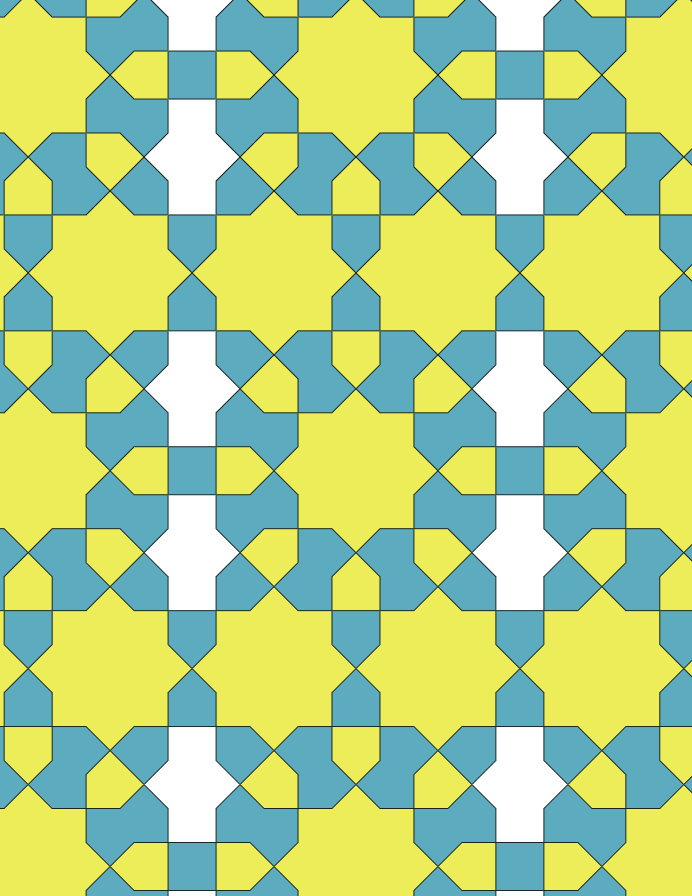
A Shadertoy shader for this pattern:

```glsl
// Eight-pointed star tiling: yellow stars and shields, white crosses, blue ground.
// Each repeat is folded by mirror symmetry to one quarter, where a few distance
// functions made of straight and 45-degree edges give the fills and thin outlines.

const vec3 YELLOW = vec3(0.93, 0.93, 0.35);
const vec3 BLUE   = vec3(0.36, 0.67, 0.75);
const vec3 WHITE  = vec3(1.0);
const vec3 INK    = vec3(0.04, 0.07, 0.05);

// Lengths are fractions of the canvas height.
const float SIDE = 0.06468;                 // half side of a star's square
const float LINE_WIDTH = 0.0010;
const vec2  STAR_CENTER = vec2(0.3973, 0.4746);

const float SQRT_HALF = 0.70711;
const float TIP  = SIDE / SQRT_HALF;        // star centre to star tip
const float BAND = TIP - SIDE;              // half width of shields and crosses
const vec2  HALF_PERIOD = vec2(2.0 * TIP, TIP + 2.0 * SIDE);

float squareDist(vec2 p, float halfSide) {
    p = abs(p);
    return max(p.x, p.y) - halfSide;
}

float diamondDist(vec2 p, float tip) {
    p = abs(p);
    return (p.x + p.y - tip) * SQRT_HALF;
}

float starDist(vec2 p) {
    return min(squareDist(p, SIDE), diamondDist(p, TIP));
}

// Shield pointing at the star tip on the x axis.
float axialShieldDist(vec2 p) {
    float body = max(p.x - TIP - SIDE, p.y - BAND);
    return max(body, (p.y - p.x + TIP) * SQRT_HALF);
}

// Shield whose square corner rests on the corner of the star.
float cornerShieldDist(vec2 p) {
    float corner = SIDE - min(p.x, p.y);
    float roof = (p.x + p.y - HALF_PERIOD.y) * SQRT_HALF;
    float flanks = (abs(p.x - p.y) - 2.0 * SIDE + TIP) * SQRT_HALF;
    return max(corner, max(roof, flanks));
}

// Upright bar with a pointed bulge on each side.
float crossDist(vec2 p) {
    p = abs(p);
    float bar = max(p.x - BAND, p.y - SIDE);
    return min(bar, diamondDist(p, 2.0 * BAND));
}

float fillCoverage(float d, float pixel) {
    return clamp(0.5 - d / pixel, 0.0, 1.0);
}

// Keeps the right weight when the line is thinner than a pixel.
float lineCoverage(float d, float pixel) {
    float overlap = (0.5 * LINE_WIDTH - abs(d)) / pixel + 0.5;
    return clamp(overlap, 0.0, min(1.0, LINE_WIDTH / pixel));
}

void mainImage(out vec4 fragColor, in vec2 fragCoord) {
    float pixel = 1.0 / iResolution.y;
    vec2 p = fragCoord * pixel - STAR_CENTER;

    // Fold the plane into one quarter of a repeat.
    p = abs(mod(p + HALF_PERIOD, 2.0 * HALF_PERIOD) - HALF_PERIOD);

    // Yellow parts: both star rows and the ring of shields.
    float stars = min(starDist(p), starDist(p - vec2(TIP, HALF_PERIOD.y)));
    float shields = min(axialShieldDist(p), axialShieldDist(p.yx));
    shields = min(shields, cornerShieldDist(p));
    float yellow = min(stars, shields);

    // White crosses stand between the columns of stars.
    float white = crossDist(p - vec2(2.0 * TIP, TIP));

    vec3 color = mix(BLUE, YELLOW, fillCoverage(yellow, pixel));
    color = mix(color, WHITE, fillCoverage(white, pixel));

    // Outlines
    float ink = max(lineCoverage(stars, pixel), lineCoverage(shields, pixel));
    ink = max(ink, lineCoverage(white, pixel));
    fragColor = vec4(mix(color, INK, ink), 1.0);
}
```
